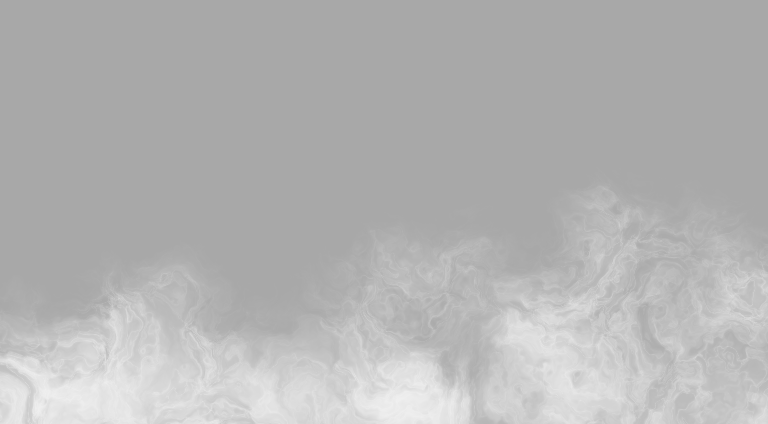
Write a Shadertoy shader that draws this background.

```glsl
const vec2 CANVAS = vec2(1.82, 1.0);
const vec3 BACKDROP = vec3(0.658);
const vec3 SMOKE = vec3(0.95);

// Each puff: centre x, centre y, radius, density
const vec4 BANK[11] = vec4[11](
    vec4(0.08, 0.01, 0.16, 1.70), vec4(0.30, 0.05, 0.15, 1.00),
    vec4(0.54, 0.01, 0.14, 1.15), vec4(0.74, 0.03, 0.12, 0.85),
    vec4(0.94, 0.07, 0.09, 1.50), vec4(1.04, 0.00, 0.09, 0.95),
    vec4(1.35, 0.05, 0.09, 0.95), vec4(1.28, 0.20, 0.09, 0.90),
    vec4(1.55, 0.01, 0.15, 0.75), vec4(1.79, 0.03, 0.13, 0.85),
    vec4(1.18, 0.02, 0.09, 0.50));

const vec4 VEILS[12] = vec4[12](
    vec4(0.27, 0.23, 0.10, 0.40), vec4(0.41, 0.31, 0.08, 0.18),
    vec4(0.50, 0.19, 0.10, 0.40), vec4(0.93, 0.36, 0.07, 0.24),
    vec4(1.07, 0.32, 0.12, 0.28), vec4(0.88, 0.21, 0.11, 0.32),
    vec4(1.47, 0.41, 0.10, 0.33), vec4(1.42, 0.50, 0.07, 0.15),
    vec4(1.43, 0.25, 0.12, 0.50), vec4(1.66, 0.42, 0.11, 0.16),
    vec4(1.78, 0.29, 0.10, 0.60), vec4(1.63, 0.16, 0.10, 0.20));

float hash(vec2 cell) {
    vec3 h = fract(vec3(cell.xyx) * 0.1031);
    h += dot(h, h.yzx + 33.33);
    return fract((h.x + h.y) * h.z);
}

float noise(vec2 p) {
    vec2 cell = floor(p);
    vec2 f = fract(p);
    f = f * f * f * (f * (f * 6.0 - 15.0) + 10.0);
    float low = mix(hash(cell), hash(cell + vec2(1, 0)), f.x);
    float high = mix(hash(cell + vec2(0, 1)), hash(cell + vec2(1, 1)), f.x);
    return mix(low, high, f.y);
}

float fbm(vec2 p) {
    const mat2 TURN = mat2(1.6, 1.2, -1.2, 1.6);
    float sum = 0.0;
    float amplitude = 0.5;
    for (int i = 0; i < 5; i++) {
        sum += amplitude * noise(p);
        p = TURN * p + 7.3;
        amplitude *= 0.5;
    }
    return sum;
}

vec2 swirl(vec2 p) {
    return vec2(fbm(p), fbm(p + vec2(17.2, 9.4))) - 0.5;
}

// Thin bright lines where the noise crosses its middle value
float filaments(vec2 p, float sharpness) {
    return pow(1.0 - abs(2.0 * fbm(p) - 0.97), sharpness);
}

float puff(vec2 p, vec4 shape) {
    vec2 offset = (p - shape.xy) / shape.z;
    return shape.w * exp(-dot(offset, offset));
}

void mainImage(out vec4 fragColor, in vec2 fragCoord) {
    vec2 p = fragCoord / iResolution.xy * CANVAS;

    // Curl the space so the puffs break into billows
    vec2 curl = swirl(p * 5.0);
    vec2 fine = swirl(p * 13.0 + curl * 4.0);
    vec2 billow = p + 0.10 * curl + 0.11 * fine;

    float bank = 0.0;
    for (int i = 0; i < 11; i++) bank += puff(billow, BANK[i]);
    float veil = 0.0;
    for (int i = 0; i < 12; i++) veil += puff(billow, VEILS[i]);

    // Cloudy body and drawn-out wisps
    float body = smoothstep(0.25, 0.72, fbm(p * 9.0 + curl * 5.0));
    float broad = filaments(p * 5.0 + curl * 4.0, 9.0);
    float thin = filaments(p * 11.0 + curl * 7.0 + 31.0, 9.0);
    float strands = filaments(p * 17.0 + curl * 6.0 + fine * 3.0 + 57.0, 8.0);
    float wisps = 0.5 * broad + 0.6 * thin + 0.5 * strands;

    float density = bank * (0.4 + 0.75 * body + 0.65 * wisps)
                  + veil * (0.05 + 0.55 * body + 1.25 * wisps);
    float cover = 1.0 - exp(-max(density - 0.015, 0.0));
    vec3 color = mix(BACKDROP, SMOKE, cover);
    fragColor = vec4(color, 1.0);
}
```
